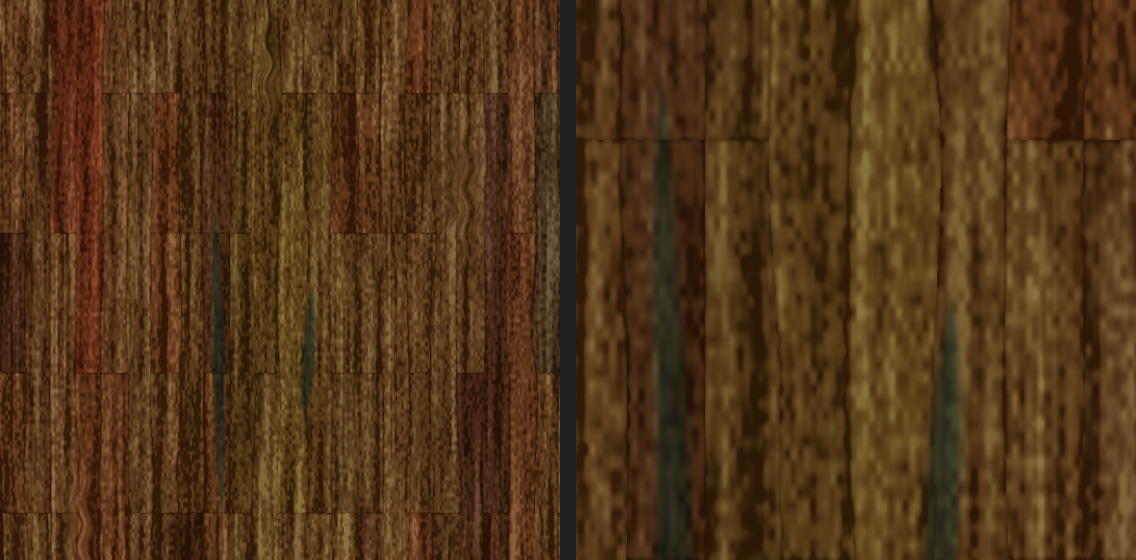
Left: the whole. Right: its middle third, enlarged.
This texture is drawn by a Shadertoy shader. Its source:

```glsl
// Dark wood flooring: 22 narrow upright strips cut into planks on a grid of
// four rows. Stretched value noise gives the grain, a smooth drift of tint
// colours each plank, and a few swirls and dark mineral streaks add wear.

float hash(vec2 p) {
    return fract(sin(dot(p, vec2(12.9898, 78.233))) * 43758.5453);
}

float noise(vec2 p) {
    vec2 i = floor(p), f = fract(p);
    f = f * f * (3.0 - 2.0 * f);
    return mix(mix(hash(i), hash(i + vec2(1, 0)), f.x),
               mix(hash(i + vec2(0, 1)), hash(i + vec2(1, 1)), f.x), f.y);
}

// Soft elliptical spot
float spot(vec2 p, vec2 centre, vec2 size) {
    vec2 d = (p - centre) / size;
    return exp(-dot(d, d));
}

// Tint of a plank from its centre and a random value
vec3 plankTint(vec2 c, float rnd) {
    vec3 tint = vec3(1.0);
    float red = spot(c, vec2(0.12, 0.80), vec2(0.08, 0.30));
    float olive = spot(c, vec2(0.49, 0.45), vec2(0.13, 0.70));
    float slate = spot(c, vec2(0.95, 0.60), vec2(0.045, 0.25));
    tint = mix(tint, vec3(1.08, 0.77, 0.80), red);
    tint = mix(tint, vec3(0.95, 1.07, 0.82), olive * 0.9);
    tint = mix(tint, vec3(0.76, 0.88, 1.10), slate);
    // Occasional plum and reddish planks
    tint *= mix(vec3(1.0), vec3(0.80, 0.70, 0.80), smoothstep(0.82, 0.90, rnd));
    tint *= mix(vec3(1.0), vec3(1.03, 0.88, 0.88), smoothstep(0.22, 0.12, rnd));
    return tint * (0.93 + 0.14 * fract(rnd * 17.0));
}

void mainImage(out vec4 fragColor, in vec2 fragCoord) {
    vec2 uv = fragCoord / iResolution.xy;

    // Strips with slightly wandering sides, and planks one to three rows long
    float sx = uv.x * 22.0 + 0.3 * (noise(uv * vec2(40.0, 7.0)) - 0.5);
    float column = floor(sx);
    float row = (uv.y - 1.0 / 12.0) * 4.0 + 6.0;
    float span = 1.0 + floor(3.0 * hash(vec2(column, 3.0)));
    float along = (row + floor(3.0 * hash(vec2(column, 8.0)))) / span;
    vec2 id = vec2(column, floor(along));
    float rnd = hash(id + 0.5);
    vec2 centre = vec2((column + 0.5) / 22.0,
                       uv.y + (0.5 - fract(along)) * span / 4.0);

    // Swirls bend the grain sideways
    vec2 p = uv;
    float swirl = 0.0;
    for (int i = 0; i < 3; i++) {
        float k = float(i);
        vec2 c = vec2(0.14 + 0.345 * k, 0.07 + fract(0.8 * k));
        float s = spot(uv, c, vec2(0.028, 0.085));
        p.x += s * (0.009 * sin(uv.y * 75.0 + k) + 0.25 * (uv.x - c.x));
        swirl = max(swirl, s);
    }
    p.x += 0.003 * (noise(uv * vec2(18.0, 9.0)) - 0.5);

    // Grain: lines shared by a strip, lines of one plank, and fine pores
    float shift = rnd * 40.0;
    float broad = noise(vec2(p.x * 75.0, p.y * 1.5));
    float lines = noise(vec2(p.x * 110.0 + shift, p.y * 4.0 + shift));
    float fibre = noise(vec2(p.x * 210.0 + shift, p.y * 14.0));
    float pores = noise(p * vec2(250.0, 130.0) + shift);
    float tone = 0.48 + 0.45 * (broad - 0.5) + 0.55 * (lines - 0.5)
               + 0.40 * (fibre - 0.5) + 0.55 * (pores - 0.5) * (1.0 - 0.7 * swirl);

    // Pale raised lines beside dark grooves
    float ridge = noise(vec2(p.x * 95.0 + 31.0, p.y * 2.5));
    tone += 0.30 * smoothstep(0.74, 0.95, ridge);
    tone -= 0.25 * smoothstep(0.26, 0.08, ridge);

    // Thin seams along the sides and at the ends of planks
    float side = 0.5 - abs(fract(sx) - 0.5);
    float end = (0.5 - abs(fract(along) - 0.5)) * span / 4.0;
    tone -= 0.22 * smoothstep(0.07, 0.0, side);
    tone -= 0.20 * smoothstep(0.003, 0.0, end);
    tone = clamp(tone, 0.0, 1.0);

    // Tone to wood colour, then the plank tint
    vec3 wood = mix(vec3(0.19, 0.10, 0.025), vec3(0.36, 0.23, 0.11),
                    smoothstep(0.0, 0.5, tone));
    wood = mix(wood, vec3(0.54, 0.42, 0.26), smoothstep(0.42, 1.05, tone));
    wood *= plankTint(centre, rnd);

    // Dark green mineral streaks, tapered at both ends
    for (int i = 0; i < 2; i++) {
        float k = float(i);
        float t = (uv.y - 0.35 - 0.02 * k) / (0.29 - 0.165 * k);
        float mid = 0.391 + 0.161 * k - 0.007 * t * (1.0 - 2.0 * k)
                  + 0.004 * (noise(vec2(uv.y * 12.0, k)) - 0.5);
        float halfWidth = 0.010 * (1.0 - t * t);
        float streak = smoothstep(0.004, -0.004, abs(uv.x - mid) - halfWidth)
                     * smoothstep(1.0, 0.85, abs(t));
        wood = mix(wood, vec3(0.13, 0.16, 0.11) * (0.6 + 0.8 * tone), 0.75 * streak);
    }

    fragColor = vec4(wood, 1.0);
}
```
